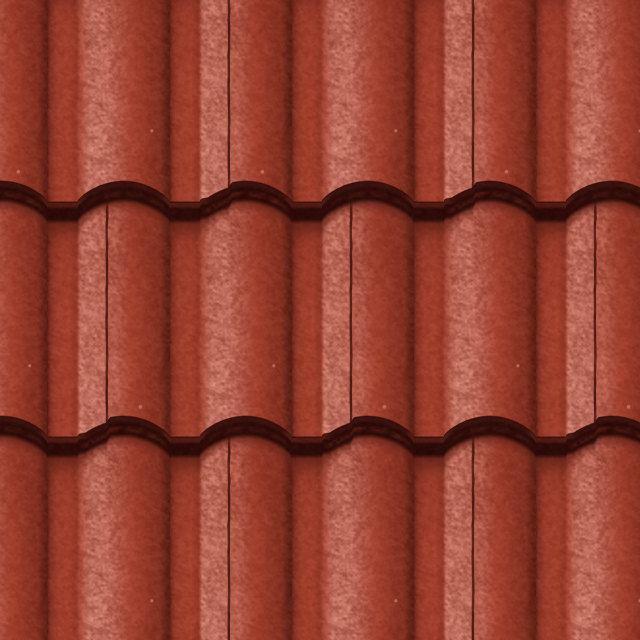
A three.js fragment shader for this texture:

```glsl
varying vec2 vUv;

const vec2 PITCH = vec2(0.1907, 0.3672);   // one roll across, one course up
const vec2 ORIGIN = vec2(0.0742, 0.3164);  // crease and lip of the first tile
const float ROLL_START = 0.245;            // flat pan before it, round roll after
const float JOINT_AT = 0.487;
const float LIP_HEIGHT = 0.0325;

const vec3 CLAY = vec3(0.635, 0.245, 0.175);
const vec3 CLAY_SHADE = vec3(0.52, 0.19, 0.13);
const vec3 CLAY_DARK = vec3(0.37, 0.125, 0.085);
const vec3 SHEEN = vec3(0.745, 0.43, 0.37);
const vec3 RIM = vec3(0.33, 0.11, 0.075);
const vec3 GAP = vec3(0.17, 0.04, 0.028);

float hash(vec2 p) {
  vec3 q = fract(vec3(p.xyx) * 0.1031);
  q += dot(q, q.yzx + 33.33);
  return fract((q.x + q.y) * q.z);
}

float noise(vec2 p) {
  vec2 i = floor(p), f = fract(p);
  f = f * f * (3.0 - 2.0 * f);
  return mix(mix(hash(i), hash(i + vec2(1.0, 0.0)), f.x),
             mix(hash(i + vec2(0.0, 1.0)), hash(i + 1.0), f.x), f.y);
}

// Surface grain from -0.5 to 0.5, slightly slanted
float grain(vec2 p) {
  vec2 q = mat2(0.9, 0.4, -0.4, 0.9) * p;
  return 0.5 * noise(q * vec2(170.0, 230.0)) + 0.3 * noise(p * 330.0)
       + 0.2 * noise(p * 60.0) - 0.5;
}

float band(float a, float b, float c, float d, float x) {
  return smoothstep(a, b, x) * (1.0 - smoothstep(c, d, x));
}

// 1 on tiles whose roll carries a side joint, in a checker order
float hasJoint(float column, float row) {
  return 1.0 - mod(column + row, 2.0);
}

// Height of the lower lip above the pan; the joint's left strip sits lower
float lipArch(float u, float joint) {
  float t = clamp((u - ROLL_START) / (1.0 - ROLL_START), 0.0, 1.0);
  float arch = LIP_HEIGHT * pow(max(sin(3.14159 * t), 0.0), 0.7);
  float strip = band(ROLL_START, 0.32, JOINT_AT - 0.01, JOINT_AT + 0.03, u);
  return arch - 0.007 * joint * strip;
}

float fleck(vec2 p, vec2 center, float radius) {
  return 1.0 - smoothstep(radius * 0.4, radius, length(p - center));
}

// Clay of one tile: u across the roll, p in canvas units from the tile corner
vec3 tileColor(float u, vec2 p, float joint, float g) {
  float rise = clamp(p.y / PITCH.y, 0.0, 1.0);
  vec3 color = mix(CLAY, CLAY_SHADE, 0.35 * smoothstep(0.4, 1.0, rise));

  // Round shading and the creases on both sides of the pan
  color = mix(color, CLAY_SHADE, smoothstep(0.68, 0.92, u));
  color = mix(color, CLAY_DARK, smoothstep(0.9, 1.0, u));
  color = mix(color, CLAY_DARK, exp(-u / 0.035));
  color = mix(color, CLAY_SHADE, 0.5 * band(0.17, 0.235, 0.24, 0.27, u));

  // Sheen on the left flank
  float plainSheen = band(0.22, 0.36, 0.44, 0.75, u);
  float jointSheen = max(band(0.235, 0.275, 0.46, 0.50, u),
                         0.7 * band(0.48, 0.50, 0.52, 0.72, u));
  float sheen = mix(plainSheen, jointSheen, joint);
  color = mix(color, SHEEN, sheen * mix(1.0, 0.72, rise) * (1.0 + 0.5 * g));
  color += g * (0.10 + 0.14 * sheen) * vec3(1.0, 0.85, 0.8);

  // Side joint, slightly ragged
  float offset = (u - JOINT_AT) * PITCH.x + 0.0012 * (noise(vec2(p.y * 70.0, 3.0)) - 0.5);
  float line = 1.0 - smoothstep(0.0009, 0.0028, abs(offset));
  color = mix(color, RIM * 0.85, joint * line * (0.75 + 0.25 * noise(p * 90.0)));

  // Small chips
  float plainChip = fleck(p, vec2(0.163, 0.112), 0.0035);
  float jointChip = fleck(p, vec2(0.145, 0.048), 0.004);
  return mix(color, SHEEN + 0.06, 0.7 * mix(plainChip, jointChip, joint));
}

void main() {
  vec2 cell = (vUv - ORIGIN) / PITCH;
  float column = floor(cell.x);
  float u = fract(cell.x);

  // Signed height above the nearest lip picks the tile
  float lipRow = floor(cell.y + 0.5);
  float lipJoint = hasJoint(column, lipRow);
  float above = (cell.y - lipRow) * PITCH.y - lipArch(u, lipJoint);
  float row = lipRow - 1.0 + step(0.0, above);
  float joint = hasJoint(column, row);
  vec2 p = vec2(u, cell.y - row) * PITCH;
  float g = grain(p + joint * 0.7 + 1.0);
  vec3 color = tileColor(u, p, joint, g);

  // Soft shadow below the lip, deeper in the pan
  float below = max(-above, 0.0);
  float roll = band(ROLL_START, 0.34, 0.9, 1.0, u);
  float shadow = 1.0 - smoothstep(0.026, mix(0.07, 0.052, roll), below);
  color = mix(color, CLAY_DARK, 0.75 * shadow * step(above, 0.0));

  // Tile edge and dark gap
  float rim = band(-0.001, 0.001, 0.005, 0.011, below) * mix(0.9, 0.35, roll);
  float ridge = band(0.012, 0.017, 0.020, 0.026, below) * roll;
  float rough = noise(p * vec2(150.0, 220.0));
  vec3 gap = mix(GAP, RIM, max(rim, ridge * rough * (0.5 + 0.4 * lipJoint)));
  float gapMask = 1.0 - smoothstep(0.0, 0.003, above);
  gapMask *= 1.0 - smoothstep(0.025, 0.035, below);
  color = mix(color, gap + 0.04 * g, gapMask);
  gl_FragColor = vec4(clamp(color, 0.0, 1.0), 1.0);
}
```
